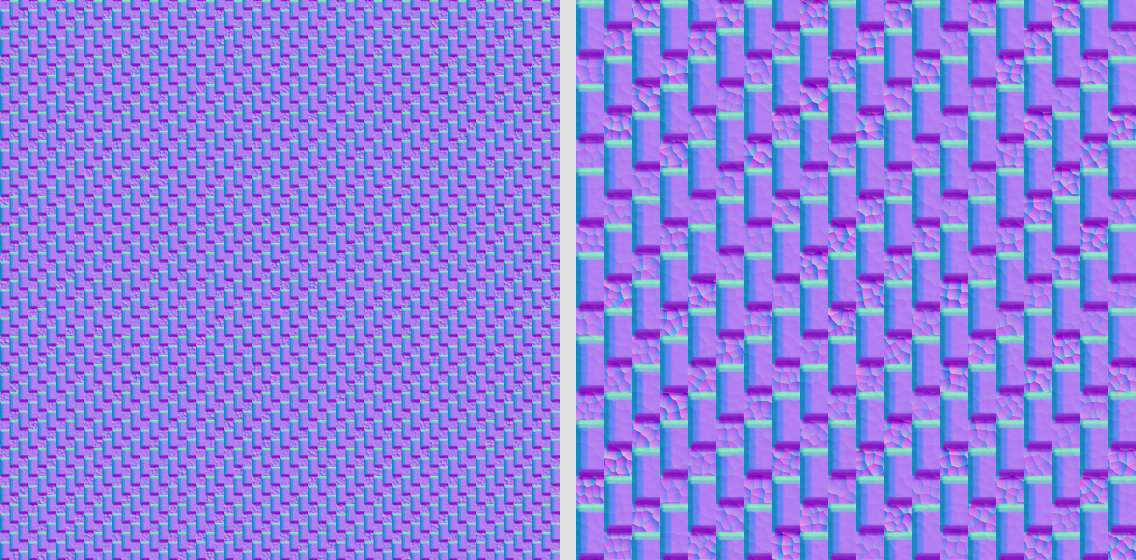
Left, the full canvas; right, a detail of the centre.
Reproduce this texture map procedurally as a Shadertoy shader.

```glsl
// Normal map of a 2/1 twill weave: upright floats two cells tall, each column
// stepping one cell up to the right, with one rough weft cell between floats.
// Edge bands give the slope colours; wrapping cellular noise adds the wrinkles.

#define THREADS 60.0     // cells across and down, a multiple of 3
#define GRAIN 3.0        // wrinkle points per cell
#define WEFT_ROUGH 0.34  // wrinkle strength on the weft
#define WARP_ROUGH 0.07  // wrinkle strength on the floats
#define SIDE_WIDTH 0.18  // steep left flank, in cells
#define ROUND_WIDTH 0.40 // end of the rounded shoulder, in cells
#define TOP_WIDTH 0.16   // lit upper lip, in cells
#define SOFTNESS 0.045   // half width of band edges, in cells

const vec3 FACE     = vec3(0.70, 0.50, 0.95);
const vec3 SHOULDER = vec3(0.41, 0.51, 0.96);
const vec3 UNDERCUT = vec3(0.57, 0.22, 0.85);
const vec3 FLANK    = vec3(0.11, 0.52, 0.76);
const vec3 LIP      = vec3(0.53, 0.92, 0.74);
const vec3 LIP_FADE = vec3(0.51, 0.75, 0.85);

vec2 hash2(vec2 p) {
    vec3 q = fract(p.xyx * vec3(0.1031, 0.1030, 0.0973));
    q += dot(q, q.yzx + 33.33);
    return fract((q.xx + q.yz) * q.zy);
}

float band(float x, float lo, float hi) {
    return smoothstep(lo - SOFTNESS, lo + SOFTNESS, x)
         - smoothstep(hi - SOFTNESS, hi + SOFTNESS, x);
}

// Offset to the nearest scattered point, used as a surface slope.
vec2 wrinkleSlope(vec2 p) {
    vec2 cell = floor(p), nearest = vec2(2.0);
    for (int y = -1; y <= 1; y++)
    for (int x = -1; x <= 1; x++) {
        vec2 id = cell + vec2(x, y);
        vec2 offset = id + hash2(mod(id, THREADS * GRAIN)) - p;
        if (dot(offset, offset) < dot(nearest, nearest)) nearest = offset;
    }
    return nearest;
}

vec3 weave(vec2 p) {
    float column = floor(p.x);
    float across = p.x - column;
    // Distance below the top of the float, from -0.5 to 2.5 cells.
    float down = mod(column - 0.5 - p.y, 3.0) - 0.5;
    float warp = band(down, 0.0, 2.0);

    // Wrinkles, with a different strength in each cell
    vec2 slope = wrinkleSlope(p * GRAIN);
    float wear = mix(0.3, 1.0, hash2(mod(floor(p), THREADS) + 7.0).x);
    float rough = mix(WEFT_ROUGH, WARP_ROUGH, warp) * wear;

    // Weft: pink with bluish creases
    float crease = smoothstep(0.05, 0.45, -slope.x) * wear;
    vec3 weft = mix(FACE, SHOULDER, 0.8 * crease);

    // Float: flank on the left, shoulder, then the broad face
    float shoulder = 1.0 - smoothstep(ROUND_WIDTH - 0.08, ROUND_WIDTH + 0.08, across);
    float flank = 1.0 - smoothstep(SIDE_WIDTH - 0.06, SIDE_WIDTH + 0.06, across);
    vec3 thread = mix(FACE, SHOULDER, shoulder);
    thread = mix(thread, FLANK, flank);
    vec3 color = mix(weft, thread, warp);

    // Upper lip and lower undercut of the float
    float inner = smoothstep(0.02, 0.18, across);
    color = mix(color, LIP_FADE, band(down, TOP_WIDTH, TOP_WIDTH + 0.12) * inner);
    color = mix(color, LIP, band(down, 0.0, TOP_WIDTH) * mix(0.5, 1.0, inner));
    color = mix(color, UNDERCUT, band(down, 1.76, 2.13) * inner);
    color -= vec3(0.04, 0.13, 0.10) * band(down, 1.87, 2.03) * inner;

    return color + rough * vec3(slope, -0.25 * length(slope));
}

void mainImage(out vec4 fragColor, in vec2 fragCoord) {
    // Four samples per pixel smooth the thread edges.
    vec3 color = vec3(0.0);
    for (int i = 0; i < 4; i++) {
        vec2 jitter = vec2(i & 1, i >> 1) * 0.5 - 0.25;
        color += weave((fragCoord + jitter) / iResolution.xy * THREADS);
    }
    fragColor = vec4(clamp(color * 0.25, 0.0, 1.0), 1.0);
}
```
